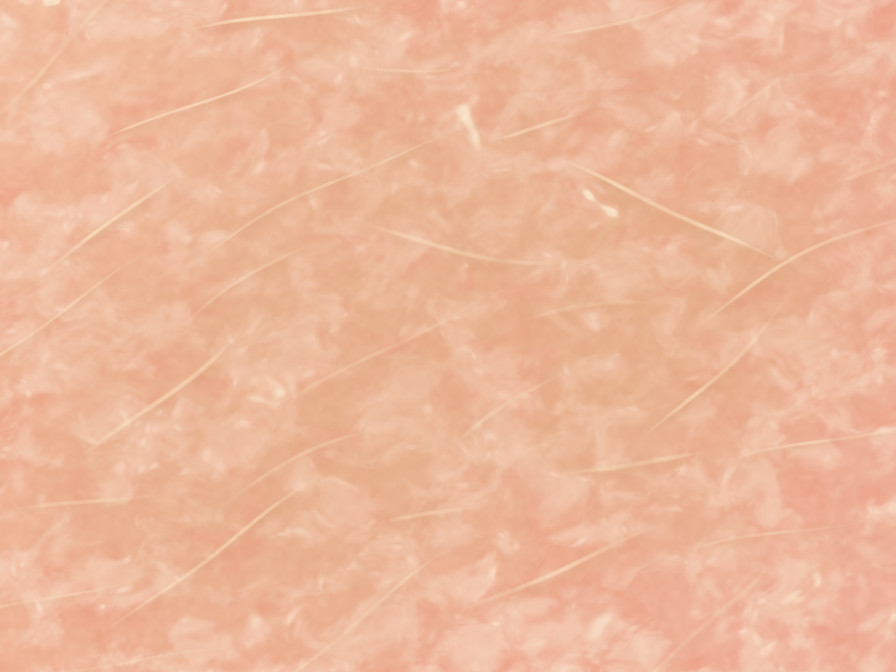
Write a WebGL 1 fragment shader that draws this texture.

```glsl
precision highp float;
// Close-up of peach skin: soft mottling, pale grains, dry flakes and fine blond hairs.
uniform vec2 u_resolution;

float hash(vec2 p) {
  return fract(sin(dot(p, vec2(127.1, 311.7))) * 43758.545);
}

vec2 hash2(vec2 p) {
  return vec2(hash(p), hash(p + 57.3));
}

float noise(vec2 p) {
  vec2 i = floor(p), f = fract(p);
  f = f * f * (3.0 - 2.0 * f);
  return mix(mix(hash(i), hash(i + vec2(1.0, 0.0)), f.x),
             mix(hash(i + vec2(0.0, 1.0)), hash(i + 1.0), f.x), f.y);
}

mat2 rotation(float a) {
  return mat2(cos(a), -sin(a), sin(a), cos(a));
}

float fbm(vec2 p) {
  float sum = 0.0, amp = 0.5;
  for (int i = 0; i < 4; i++) {
    sum += amp * noise(p);
    p = rotation(0.6) * p * 2.03 + 11.7;
    amp *= 0.55;
  }
  return sum / 1.01;
}

// Soft pale spots, one at most in each jittered cell.
float grains(vec2 p, float share) {
  vec2 cell = floor(p);
  float glow = 0.0;
  for (int y = -1; y <= 1; y++) {
    for (int x = -1; x <= 1; x++) {
      vec2 id = cell + vec2(float(x), float(y));
      vec2 q = rotation(hash(id + 3.1) * 3.14) * (p - id - hash2(id));
      float size = mix(0.3, 0.65, hash(id + 8.7));
      float spot = smoothstep(size, size * 0.15, length(q * vec2(0.8, 1.3)));
      glow = max(glow, spot * step(hash(id + 21.9), share) * hash(id + 5.5));
    }
  }
  return glow;
}

// Curved hair along x, tapered at both ends: x = pale strand, y = shadow beside it.
vec2 hair(vec2 q, float halfLength, float bend, float width) {
  float t = q.x / halfLength;
  float taper = smoothstep(1.0, 0.35, abs(t));
  float d = q.y - bend * q.x * q.x - 0.004 * sin(q.x * 19.0 + bend * 9.0);
  float w = width * (0.5 + 0.5 * taper);
  float strand = smoothstep(w, w * 0.15, abs(d));
  float shade = smoothstep(w * 3.5, 0.0, abs(d + w * 1.5));
  return vec2(strand, shade) * taper;
}

void main() {
  vec2 p = gl_FragCoord.xy / u_resolution.y;
  float aspect = u_resolution.x / u_resolution.y;
  vec2 grain = rotation(0.35) * p * vec2(0.9, 1.15);
  vec2 warp = vec2(noise(p * 22.0), noise(p * 22.0 + 40.0)) - 0.5;

  // Broad tone: tan through the middle, pinker to the right, paler at the upper left.
  vec2 middle = rotation(0.4) * (p - vec2(0.5 * aspect, 0.54));
  float tanArea = smoothstep(0.9, 0.15, length(middle * vec2(0.8, 1.3)));
  tanArea = clamp(tanArea + 1.1 * (fbm(p * 4.0) - 0.5), 0.0, 1.0);
  vec3 pink = mix(vec3(0.937, 0.705, 0.59), vec3(0.935, 0.685, 0.6), p.x / aspect);
  vec3 color = mix(pink, vec3(0.905, 0.69, 0.553), tanArea);
  float corner = smoothstep(0.75, 0.0, length(p - vec2(0.0, 1.0)));
  color = mix(color, vec3(0.955, 0.77, 0.65), 0.45 * corner);

  // Reddish and pale blotches.
  float calm = 1.0 - 0.4 * tanArea;
  float red = fbm(grain * 17.0 + warp * 0.6 + 70.0);
  color = mix(color, vec3(0.925, 0.63, 0.525), 0.6 * calm * smoothstep(0.48, 0.76, red));
  float pale = fbm(grain * 23.0 + warp * 0.7);
  color = mix(color, vec3(0.952, 0.79, 0.692), 0.9 * calm * smoothstep(0.38, 0.74, pale));

  // Pale grains and small glints.
  float spots = grains(grain * 22.0 + warp * 0.9, 0.6) * (0.5 + pale);
  color = mix(color, vec3(0.965, 0.815, 0.73), 0.6 * calm * spots);
  float glints = grains(grain * 42.0 + warp * 1.5, 0.4) * smoothstep(0.4, 0.65, pale);
  color = mix(color, vec3(0.985, 0.88, 0.8), 0.7 * calm * glints);

  // Fine hairs, mostly rising to the right.
  for (int i = 0; i < 32; i++) {
    float k = float(i);
    vec2 seed = vec2(k, 4.3);
    vec2 root = vec2(fract(k * 0.618 + 0.15) * aspect, (k + hash(seed)) / 32.0);
    float angle = mix(0.02, 0.8, hash(seed + 1.7));
    angle -= step(0.9, hash(seed + 6.1)) * 0.5;
    float bend = (hash(seed + 2.9) - 0.6) * 1.1;
    float halfLength = mix(0.07, 0.25, hash(seed + 9.2));
    float width = mix(0.0035, 0.006, hash(seed + 3.8));
    vec2 strand = hair(rotation(angle) * (p - root), halfLength, bend, width);
    float strength = mix(0.25, 0.8, pow(hash(seed + 7.4), 1.5));
    strength *= 0.55 + 0.9 * noise(p * 20.0 + k);
    color = mix(color, vec3(0.84, 0.64, 0.48), 0.32 * strand.y * strength);
    color = mix(color, vec3(0.975, 0.865, 0.735), strand.x * min(strength, 0.9));
  }

  // A few ragged cream flakes.
  for (int i = 0; i < 5; i++) {
    float k = float(i);
    vec2 center = vec2(fract(k * 0.382 + 0.52) * aspect, fract(k * 0.29 + 0.83));
    vec2 q = rotation(k * 2.1 - 0.7) * (p - center + warp * 0.05);
    float size = mix(0.042, 0.018, k / 4.0);
    float edge = length(q * vec2(0.8, 1.7)) + 0.035 * (noise(p * 48.0 + k) - 0.4);
    color = mix(color, vec3(0.96, 0.82, 0.7), 0.4 * smoothstep(size * 1.8, 0.0, edge));
    color = mix(color, vec3(0.98, 0.91, 0.81), 0.8 * smoothstep(size * 0.8, size * 0.2, edge));
  }

  // Fine unevenness.
  float fine = noise(grain * 70.0) + 0.6 * noise(p * 130.0) - 0.8;
  color += vec3(0.015, 0.034, 0.036) * fine * (0.6 + 0.4 * calm);
  gl_FragColor = vec4(color, 1.0);
}
```
